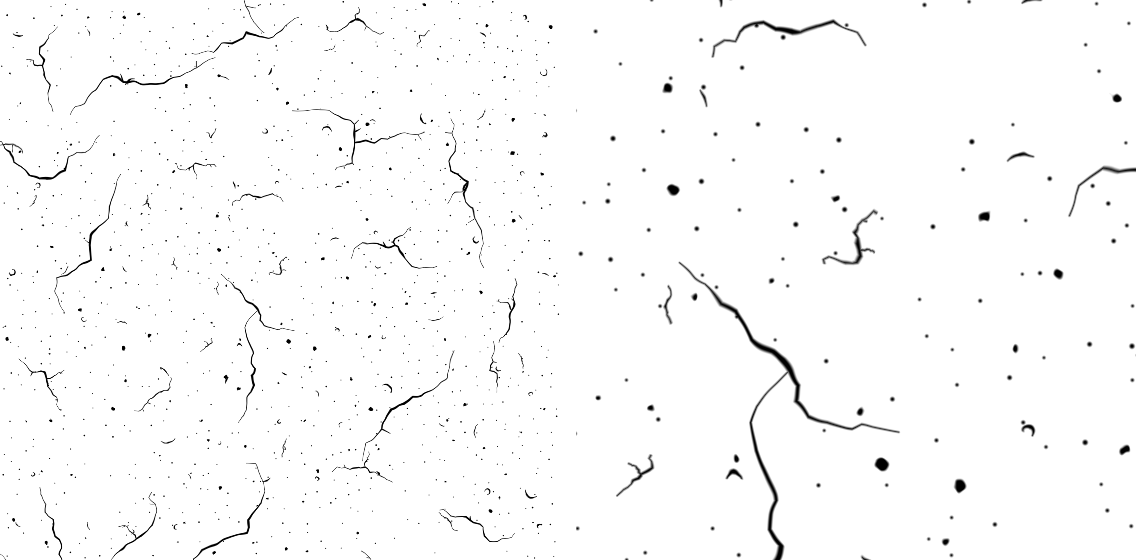
Left, the full canvas; right, a detail of the centre.
A three.js fragment shader for this texture:

```glsl
#define PAPER vec3(1.0)
#define INK vec3(0.0)
#define EDGE 0.001
#define CRACK_CELLS 5.0
#define CRACK_WIDTH 0.0019
#define CRACK_SHARE 0.92
#define HAIR_CELLS 9.0
#define CURL_CELLS 11.0
#define CURL_SHARE 0.5
#define DUST_CELLS 38.0
#define GRIT_CELLS 17.0
#define ARM_STEPS 8

varying vec2 vUv;

const float TAU = 6.2831853;

vec2 hash2(vec2 p) {
  vec3 q = fract(p.xyx * vec3(0.1031, 0.1030, 0.0973));
  q += dot(q, q.yzx + 33.33);
  return fract((q.xx + q.yz) * q.zy);
}

vec2 noise2(vec2 p) {
  vec2 i = floor(p), f = fract(p);
  f = f * f * (3.0 - 2.0 * f);
  return mix(mix(hash2(i), hash2(i + vec2(1, 0)), f.x),
             mix(hash2(i + vec2(0, 1)), hash2(i + vec2(1, 1)), f.x), f.y);
}

vec2 direction(float angle) { return vec2(cos(angle), sin(angle)); }

// Line whose half width runs from wa to wb
float taperedLine(vec2 p, vec2 a, vec2 b, float wa, float wb) {
  vec2 ab = b - a;
  float t = clamp(dot(p - a, ab) / dot(ab, ab), 0.0, 1.0);
  return length(p - a - ab * t) - mix(wa, wb, t);
}

// Wandering, thinning arm with an occasional short spur
float crackArm(vec2 p, float heading, float reach, float width, vec2 seed) {
  float d = 1.0, turn = 0.0, wa = width * 0.8;
  vec2 a = vec2(0.0);
  for (int i = 0; i < ARM_STEPS; i++) {
    float k = float(i + 1);
    vec2 r = hash2(seed + k * vec2(3.7, 9.1));
    vec2 s = hash2(seed + k * vec2(7.3, 2.9) + 51.0);
    turn = turn * 0.65 + (r.x - 0.5) * 1.6;
    vec2 b = a + reach / float(ARM_STEPS) * (0.5 + r.y) * direction(heading + turn);
    float wb = max(width * (1.0 - k / float(ARM_STEPS)) * (0.6 + 0.8 * s.x), 0.0004);
    d = min(d, taperedLine(p, a, b, wa, wb));
    if (s.y > 0.9) {
      vec2 tip = b + reach * 0.1 * direction(heading + turn + (r.x > 0.5 ? 1.1 : -1.1));
      d = min(d, taperedLine(p, b, tip, wb, 0.0004));
    }
    a = b;
    wa = wb;
  }
  return d;
}

// Scattered cracks: two opposed arms, sometimes a third one
float cracks(vec2 p, float cells, float share, vec2 reachRange, float width, float seed) {
  float d = 1.0;
  vec2 home = floor(p * cells);
  for (int y = -1; y <= 1; y++) {
    for (int x = -1; x <= 1; x++) {
      vec2 cell = home + vec2(x, y);
      vec2 id = cell + seed;
      vec2 kind = hash2(id + 17.0), shape = hash2(id + 43.0);
      vec2 local = p - (cell + 0.5 + 0.7 * (hash2(id) - 0.5)) / cells;
      float reach = mix(reachRange.x, reachRange.y, pow(shape.x, 2.2));
      if (kind.x > share || length(local) > reach * 1.3) continue;
      float heading = TAU * shape.y;
      float w = width * (0.65 + 0.45 * shape.x);
      float back = heading + 0.5 * TAU + (kind.y - 0.5) * 1.4;
      d = min(d, crackArm(local, heading, reach, w, id + 71.0));
      d = min(d, crackArm(local, back, reach, w, id + 97.0));
      if (kind.y > 0.6) {
        d = min(d, crackArm(local, heading + 1.7, reach * 0.45, w * 0.8, id + 131.0));
      }
    }
  }
  return d;
}

// Short bent fibres, from hooks to nearly straight slivers
float curls(vec2 p) {
  vec2 cell = floor(p * CURL_CELLS);
  vec2 kind = hash2(cell + 211.0), shape = hash2(cell + 239.0);
  if (kind.x > CURL_SHARE) return 1.0;
  vec2 local = p - (cell + 0.5 + 0.55 * (hash2(cell + 263.0) - 0.5)) / CURL_CELLS;
  vec2 axis = direction(TAU * kind.y);
  local = vec2(dot(local, axis), dot(local, vec2(-axis.y, axis.x)));
  float radius = mix(0.003, 0.026, shape.x * shape.x);
  float halfAngle = min(mix(0.005, 0.016, shape.y * shape.y) / radius, 2.2);
  local.y += radius;
  float angle = min(abs(atan(local.x, local.y)), halfAngle);
  vec2 nearest = radius * vec2(sin(angle) * sign(local.x), cos(angle));
  float width = mix(0.0007, 0.0018, fract(shape.x * 7.0 + kind.y));
  return length(local - nearest) - width * (1.0 - 0.7 * angle / halfAngle);
}

// Round specks, denser in some regions
float specks(vec2 p, float cells, float share, vec2 sizeRange, float seed) {
  vec2 cell = floor(p * cells);
  vec2 kind = hash2(cell + seed);
  vec2 centre = (cell + mix(vec2(0.1), vec2(0.9), hash2(cell + seed + 29.0))) / cells;
  float density = share * (0.4 + 1.2 * noise2(centre * 7.0 + seed).x);
  float radius = mix(sizeRange.x, sizeRange.y, kind.y * kind.y);
  return kind.x < density ? length(p - centre) - radius : 1.0;
}

void main() {
  // Wobble bends the lines, rough makes grains uneven
  vec2 wobble = 0.008 * (noise2(vUv * 24.0) - 0.5) + 0.004 * (noise2(vUv * 75.0) - 0.5);
  vec2 rough = 0.0025 * (noise2(vUv * 260.0) - 0.5);
  vec2 bent = vUv + wobble;

  float d = cracks(bent, CRACK_CELLS, CRACK_SHARE, vec2(0.05, 0.18), CRACK_WIDTH, 5.0);
  d = min(d, cracks(bent, HAIR_CELLS, 0.15, vec2(0.012, 0.03), CRACK_WIDTH * 0.55, 307.0));
  d = min(d, curls(vUv + wobble * 0.4 + rough * 0.6));
  d = min(d, specks(vUv, DUST_CELLS, 0.6, vec2(0.0007, 0.0014), 401.0));
  d = min(d, specks(vUv + rough, GRIT_CELLS, 0.5, vec2(0.0013, 0.0036), 503.0));

  float ink = 1.0 - smoothstep(-EDGE, EDGE, d);
  gl_FragColor = vec4(mix(PAPER, INK, ink), 1.0);
}
```
